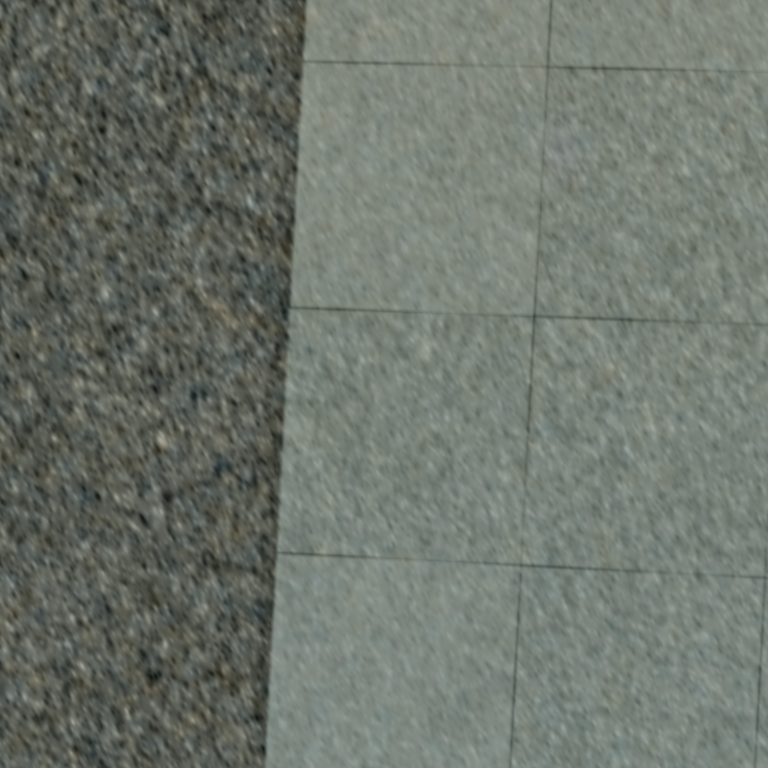
Give the GLSL for this texture, as a WebGL 2 fragment shader.

```glsl
#version 300 es
precision highp float;
// Speckled grey paving slabs beside a darker strip of coarse aggregate.

uniform vec2 u_resolution;
out vec4 fragColor;

vec3 hash3(vec2 cell) {
    vec3 h = fract(cell.xyx * vec3(0.1031, 0.1030, 0.0973));
    h += dot(h, h.yxz + 33.33);
    return fract((h.xxy + h.yzz) * h.zyx);
}

// Cellular grain: one soft light or dark fleck scattered in each cell.
float flecks(vec2 q) {
    vec2 cell = floor(q);
    float sum = 0.0;
    for (int j = -1; j <= 1; j++) {
        for (int i = -1; i <= 1; i++) {
            vec2 neighbour = cell + vec2(i, j);
            vec3 rnd = hash3(neighbour + 57.0);
            vec2 d = q - neighbour - rnd.xy;
            sum += (rnd.z * 2.0 - 1.0) * exp(-4.0 * dot(d, d));
        }
    }
    return sum;
}

// Broad uneven patches from layered sines.
float mottle(vec2 p) {
    return sin(p.x * 13.0 + 2.0 * sin(p.y * 9.0))
         + sin(p.y * 17.0 - p.x * 8.0 + 1.5 * sin(p.x * 21.0))
         + 0.6 * sin(p.x * 37.0 + p.y * 29.0);
}

float line(float distance, float width) {
    return exp(-distance * distance / (width * width));
}

void main() {
    vec2 p = gl_FragCoord.xy / u_resolution;
    p.y = 1.0 - p.y; // measured downward from the top
    float pixel = 1.0 / u_resolution.y;

    // Leaning border and the perspective slab grid
    float fromEdge = p.x - 0.399 + 0.054 * p.y;
    float column = fromEdge / 0.319;
    float rowHeight = 0.315 + 0.0145 * p.x;
    float row = (p.y - 0.0715 - 0.022 * p.x) / rowHeight;
    float paved = smoothstep(-0.0025 - pixel, 0.0025 + pixel, fromEdge);

    // Grain stretched along a steep diagonal
    vec2 lean = vec2(p.x - 0.38 * p.y, p.y);
    float coarse = flecks(lean * vec2(115.0, 68.0));
    float fine = flecks(lean * vec2(190.0, 120.0) + 31.0);
    float tint = flecks(p * 45.0 + 83.0);
    float patches = mottle(p);

    // Dark aggregate, shaded toward the border
    vec3 aggregate = vec3(0.345, 0.360, 0.328) + 0.007 * patches;
    aggregate += (0.135 * coarse + 0.10 * fine) * vec3(1.0, 1.0, 0.94);
    aggregate += 0.022 * tint * vec3(1.0, 0.1, -0.9);
    aggregate -= 0.025 * smoothstep(0.6, 0.0, p.x + 0.7 * p.y);
    aggregate -= 0.065 * line(fromEdge + 0.007, 0.014);

    // Pale slabs, cooler toward the bottom
    vec3 slab = mix(vec3(0.508, 0.534, 0.492), vec3(0.492, 0.535, 0.508), p.y);
    float secondColumn = step(1.0, column) * step(0.0, row);
    float middleRow = step(1.0, row) * step(row, 2.0);
    slab -= 0.022 * max(secondColumn, middleRow);
    slab += 0.004 * patches;
    float roughness = 0.75 + 0.3 * max(secondColumn, middleRow);
    slab += roughness * (0.060 * coarse + 0.052 * fine);
    slab += 0.012 * tint * vec3(0.8, 0.0, -0.8);

    // Bluish scuff beside the upper joint
    vec2 scuff = (p - vec2(0.735, 0.195)) / vec2(0.022, 0.035);
    slab += vec3(0.025, 0.022, 0.05) * exp(-dot(scuff, scuff));

    // Joints with worn, varying strength
    float upright = abs(column - round(column)) * 0.319;
    float level = abs(row - round(row)) * rowHeight;
    float wear = 0.65 + 0.35 * sin(p.x * 19.0 - 7.5 + round(row) * 0.8);
    float uprightWear = 0.65 + 0.3 * cos(p.y * 14.0);
    slab -= 0.13 * wear * line(level, 0.0026);
    slab -= 0.12 * uprightWear * step(0.5, column) * line(upright, 0.0024);
    slab += 0.018 * line(fromEdge - 0.006, 0.006);

    fragColor = vec4(clamp(mix(aggregate, slab, paved), 0.0, 1.0), 1.0);
}
```
